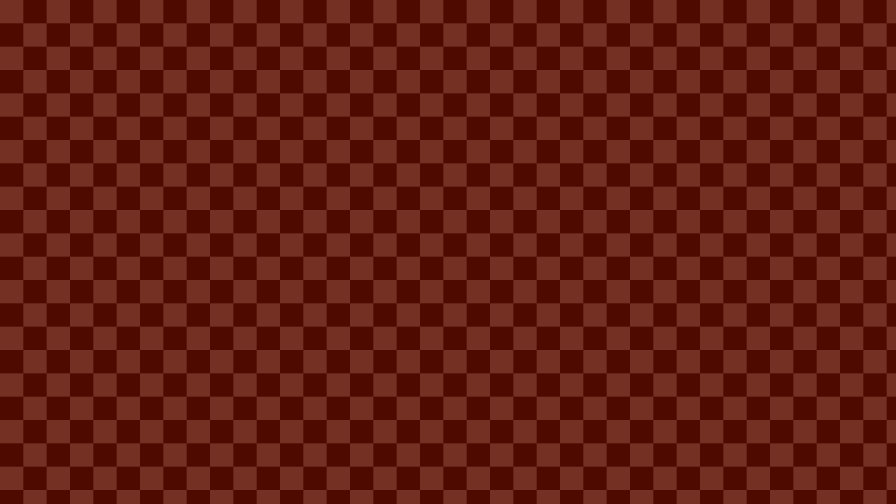
Write a Shadertoy shader that draws this pattern.

```glsl
// Two-tone brick-red checkerboard of square cells, anchored at the top left corner.

// Integral of a square wave that is +1 on even cells and -1 on odd cells.
vec2 squareWaveIntegral(vec2 x) {
    return 1.0 - abs(mod(x, 2.0) - 1.0);
}

// Checker sign in -1..1, averaged over a square footprint for smooth edges.
float filteredChecker(vec2 cell, float footprint) {
    vec2 wave = (squareWaveIntegral(cell + 0.5 * footprint)
               - squareWaveIntegral(cell - 0.5 * footprint)) / footprint;
    return wave.x * wave.y;
}

void mainImage(out vec4 fragColor, in vec2 fragCoord) {
    // 21.6 cells fit the canvas height; rows count down from the top.
    float cellsPerPixel = 21.6 / iResolution.y;
    vec2 cell = vec2(fragCoord.x, iResolution.y - fragCoord.y) * cellsPerPixel;

    vec3 darkRed = vec3(0.308, 0.038, 0.0);
    vec3 lightRed = vec3(0.459, 0.188, 0.141);
    float lightness = 0.5 + 0.5 * filteredChecker(cell, cellsPerPixel);

    fragColor = vec4(mix(darkRed, lightRed, lightness), 1.0);
}
```
